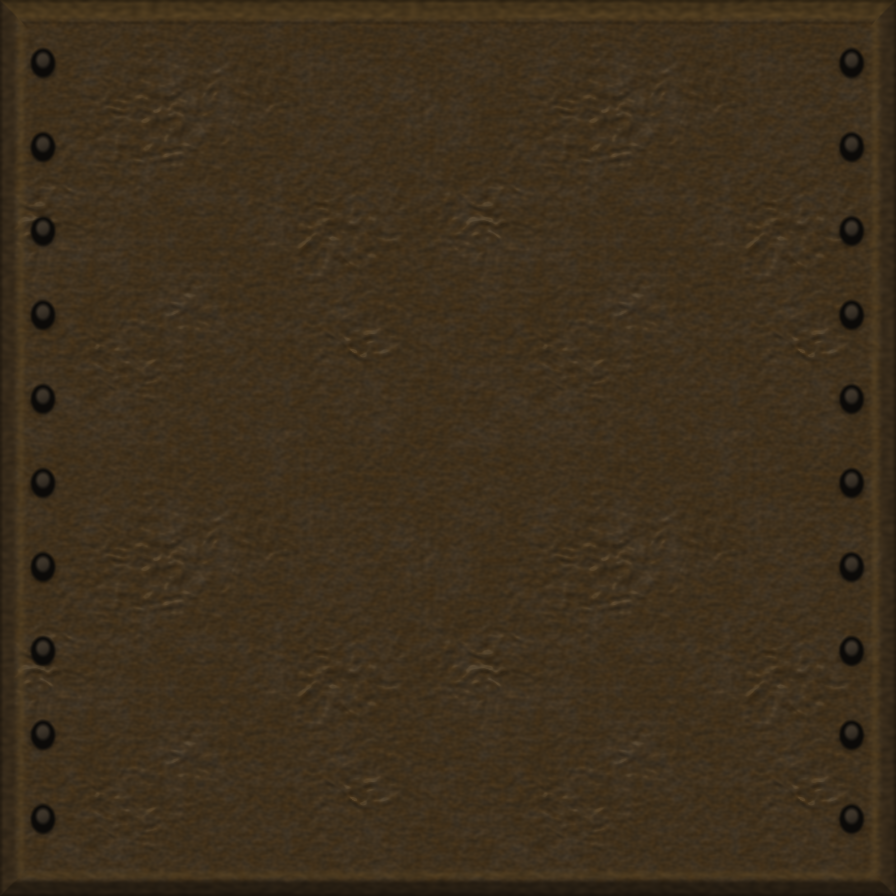
This texture is drawn by a three.js fragment shader. Its source:

```glsl
// Draws a worn brown leather panel with a bevelled rim and two columns of dark rivets.
varying vec2 vUv;

const vec3 LEATHER = vec3(0.243, 0.183, 0.101);
const vec3 WORN = vec3(0.255, 0.205, 0.140);
const vec3 RIM_LIGHT = vec3(0.335, 0.255, 0.130);
const vec3 RIM_DARK = vec3(0.175, 0.135, 0.083);
const vec3 IRON = vec3(0.040, 0.036, 0.030);
const vec3 IRON_LIGHT = vec3(0.275, 0.235, 0.185);

vec2 gradientAt(vec2 cell, vec2 period) {
  cell = mod(cell, period);
  float angle = 6.28318 * fract(sin(dot(cell, vec2(127.1, 311.7))) * 43758.5);
  return vec2(cos(angle), sin(angle));
}

// Gradient noise that repeats after the given number of cells
float noise(vec2 p, vec2 period) {
  vec2 i = floor(p), f = fract(p);
  vec2 u = f * f * f * (f * (f * 6.0 - 15.0) + 10.0);
  vec2 e = vec2(1.0, 0.0);
  float a = dot(gradientAt(i, period), f);
  float b = dot(gradientAt(i + e.xy, period), f - e.xy);
  float c = dot(gradientAt(i + e.yx, period), f - e.yx);
  float d = dot(gradientAt(i + e.xx, period), f - e.xx);
  return mix(mix(a, b, u.x), mix(c, d, u.x), u.y);
}

float tiled(vec2 t, vec2 cells) {
  return noise(t * cells, cells);
}

// Soft spot in a unit tile, wrapped across its sides
float spot(vec2 t, vec2 centre, vec2 radius) {
  vec2 d = (fract(t - centre + 0.5) - 0.5) / radius;
  return exp(-dot(d, d));
}

// Where the hide is creased
float creaseMask(vec2 t) {
  float m = spot(t, vec2(0.36, 0.73), vec2(0.16, 0.13));
  m += spot(t, vec2(0.75, 0.48), vec2(0.14, 0.10));
  m += spot(t, vec2(0.07, 0.51), vec2(0.12, 0.10));
  m += spot(t, vec2(0.80, 0.24), vec2(0.10, 0.09));
  m += spot(t, vec2(0.28, 0.20), vec2(0.11, 0.09));
  m += spot(t, vec2(0.44, 0.31), vec2(0.07, 0.06));
  m += 0.7 * spot(t, vec2(0.58, 0.80), vec2(0.08, 0.06));
  return clamp(m, 0.0, 1.0);
}

// Warped ridges form creases; finer noise forms the grain
float hideHeight(vec2 t, float creased) {
  vec2 warp = vec2(tiled(t, vec2(15.0)), tiled(t + 0.37, vec2(15.0)));
  vec2 w = t + 0.030 * warp;
  float ridge = 1.0 - smoothstep(0.0, 0.25, abs(tiled(w, vec2(15.0, 20.0))));
  float lumps = tiled(w, vec2(33.0, 45.0));
  float grain = tiled(t, vec2(58.0, 88.0));
  return creased * (0.36 * ridge + 0.42 * lumps) + 0.16 * lumps + 0.24 * grain;
}

vec3 hide(vec2 uv) {
  vec2 t = fract(uv * 2.0);
  float creased = creaseMask(t);
  vec2 toLight = vec2(-0.002, 0.0045);
  float relief = hideHeight(t - toLight, creased) - hideHeight(t + toLight, creased);
  float wear = 0.4 * tiled(t, vec2(6.0)) + 0.6 * tiled(t, vec2(17.0)) + 0.6 * tiled(t, vec2(41.0, 53.0));
  vec3 colour = mix(LEATHER, WORN, smoothstep(-0.35, 0.75, wear + 0.12 * creased));
  float glint = smoothstep(0.16, 0.48, relief) * creased;
  colour *= 1.0 + clamp(relief * 0.42, -0.20, 0.20);
  colour += vec3(0.050, 0.048, 0.042) * glint;
  colour += vec3(0.022, 0.002, -0.018) * tiled(t + 0.21, vec2(50.0, 62.0));
  return colour * (1.0 + 0.13 * tiled(t, vec2(96.0, 124.0)));
}

float band(float x, float centre, float width) {
  float d = (x - centre) / width;
  return exp(-d * d);
}

// Bright upper bevel, shaded sides and lower edge, joined by mitres
vec3 addRim(vec3 colour, vec2 uv) {
  float side = min(uv.x, 1.0 - uv.x);
  float top = 1.0 - uv.y;
  float bottom = uv.y;
  float soft = 0.002;
  float isTop = smoothstep(-soft, soft, side - top);
  float isBottom = smoothstep(-soft, soft, side - bottom);
  float edge = min(side, min(top, bottom));
  float rough = 1.0 + 0.28 * noise(uv * vec2(90.0, 150.0), vec2(200.0));

  float outside = 1.0 - smoothstep(0.013, 0.021, edge);
  vec3 bevel = mix(RIM_DARK * 1.15, RIM_LIGHT * 0.80, isTop);
  bevel = mix(bevel, RIM_DARK * 0.75, isBottom);
  colour = mix(colour, bevel * rough, outside * 0.85);

  float lineAt = mix(0.0235, 0.0180, isTop);
  float shine = band(edge, lineAt, 0.0045) * mix(0.50, 0.65, isTop);
  colour = mix(colour, RIM_LIGHT * rough, shine);
  colour *= 1.0 - 0.12 * isTop * band(edge, 0.0255, 0.002);
  return colour * mix(0.72, 1.0, smoothstep(0.0, 0.005, edge));
}

// Nearest of ten evenly spaced rivets in either column
vec3 addRivets(vec3 colour, vec2 uv) {
  float first = 0.086, gap = 0.09375;
  float row = clamp(floor((uv.y - first) / gap + 0.5), 0.0, 9.0);
  vec2 centre = vec2(uv.x < 0.5 ? 0.048 : 0.9505, first + row * gap);
  vec2 d = uv - centre;
  float shadow = 1.0 - smoothstep(0.009, 0.020, length(d + vec2(0.0, 0.003)));
  float body = 1.0 - smoothstep(0.0110, 0.0155, length(d * vec2(1.0, 0.82)));
  float dome = 1.0 - smoothstep(0.0045, 0.0100, length((d - vec2(0.0, 0.003)) * vec2(1.0, 0.88)));
  float lit = 0.72 + 0.28 * smoothstep(-0.006, 0.008, d.y - d.x * 0.4);
  colour *= 1.0 - 0.35 * shadow;
  colour = mix(colour, IRON, body * 0.95);
  return mix(colour, IRON_LIGHT * lit, dome * 0.85);
}

void main() {
  vec3 colour = addRim(hide(vUv), vUv);
  gl_FragColor = vec4(addRivets(colour, vUv), 1.0);
}
```
